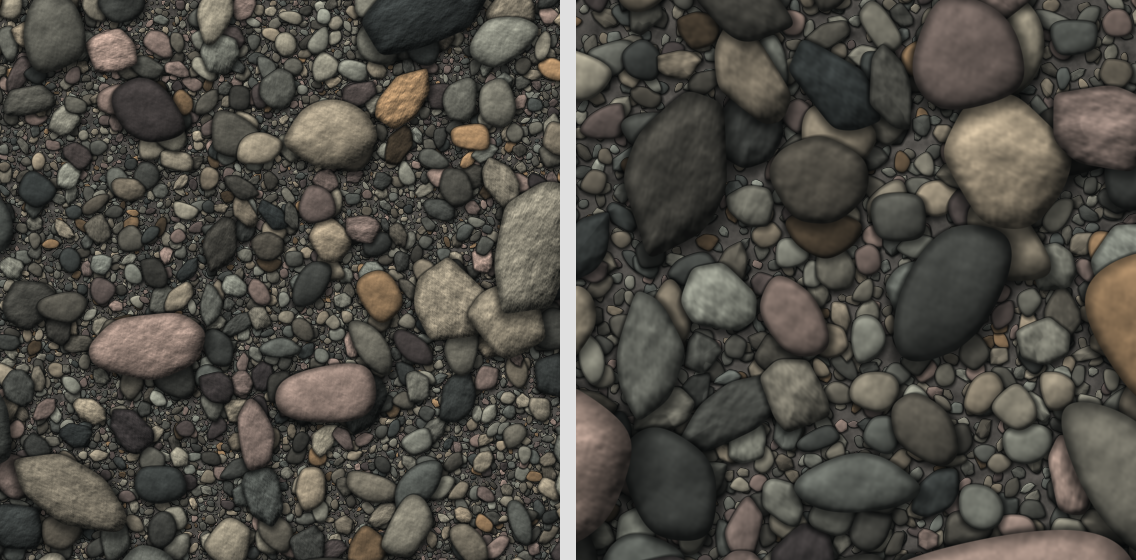
Left: the whole. Right: its middle third, enlarged.
Give the GLSL for this texture, as a WebGL 2 fragment shader.

```glsl
#version 300 es
precision highp float;
// Riverbed gravel: rounded and angular stones, layered from grit up to cobbles.

uniform vec2 u_resolution;
out vec4 fragColor;

const int LAYERS = 6;
const float CELLS[LAYERS] = float[](105.0, 62.0, 36.0, 20.0, 11.5, 5.8); // cells per canvas
const float PRESENCE[LAYERS] = float[](0.90, 0.75, 0.72, 0.70, 0.62, 0.40);
const vec2 RADIUS = vec2(0.29, 0.53);          // smallest and largest, in cells
const vec3 LIGHT = vec3(-0.30, 0.60, 0.74);
const float AMBIENT = 0.32;
const float DIFFUSE = 0.80;
const float SHADOW = 0.62;
const float GRAIN_FREQ = 52.0;
const float BUMP = 0.85;
const float FACET_TILT = 0.55;
const vec3 HAZE = vec3(0.020, 0.025, 0.026);
const vec3 GROUND = vec3(0.27, 0.255, 0.24);
const vec3 DARK_STONE = vec3(0.195, 0.20, 0.20);
const vec3 PALE_STONE = vec3(0.63, 0.605, 0.555);
const vec3 SLATE = vec3(0.95, 1.00, 0.99);
const vec3 SAND = vec3(1.06, 0.99, 0.90);
const vec3 MAUVE = vec3(1.05, 0.93, 0.92);
const vec3 RUST = vec3(1.14, 0.94, 0.74);
const int SIDES = 7;
const float TAU = 6.28319;

vec4 hash4(vec2 p) {
  vec4 h = fract(p.xyxy * vec4(0.1031, 0.1030, 0.0973, 0.1099));
  h += dot(h, h.wzxy + 33.33);
  return fract((h.xxyz + h.yzzw) * h.zywx);
}

float valueNoise(vec2 p) {
  vec2 i = floor(p), f = fract(p);
  f = f * f * (3.0 - 2.0 * f);
  float low = mix(hash4(i).x, hash4(i + vec2(1, 0)).x, f.x);
  float high = mix(hash4(i + vec2(0, 1)).x, hash4(i + vec2(1, 1)).x, f.x);
  return mix(low, high, f.y);
}

float grain(vec2 p) {
  float sum = 0.0, amp = 0.5;
  for (int i = 0; i < 4; i++) {
    sum += amp * valueNoise(p);
    p = mat2(1.6, 1.2, -1.2, 1.6) * p + 7.3;
    amp *= 0.55;
  }
  return sum;
}

// Cellular noise: a random tilt per cell, blended narrowly at the ridges.
vec2 facetTilt(vec2 p) {
  vec2 home = floor(p), tilt = vec2(0);
  float total = 1e-9;
  for (int n = 0; n < 9; n++) {
    vec2 cell = home + vec2(n % 3, n / 3) - 1.0;
    vec4 h = hash4(cell + 71.0);
    vec2 d = cell + h.xy - p;
    float w = exp(-16.0 * dot(d, d));
    tilt += w * (h.zw - 0.5);
    total += w;
  }
  return tilt / total;
}

// Soft convex polygon: gradient in xy, level in z (1 on the outline).
vec3 outline(vec2 q, float seed, float hardness) {
  float total = 1e-20;
  vec2 slope = vec2(0);
  for (int k = 0; k < SIDES; k++) {
    float a = fract(seed * 7.31 * float(k + 1));
    float b = fract(seed * 13.7 * float(k + 2));
    float angle = TAU * (float(k) + 0.7 * a) / float(SIDES);
    vec2 dir = vec2(cos(angle), sin(angle)) / (0.80 + 0.32 * b);
    float d = max(dot(q, dir), 0.001);
    float w = pow(d, hardness - 1.0);
    total += w * d;
    slope += w * dir;
  }
  float level = pow(total, 1.0 / hardness);
  return vec3(slope / pow(total, 1.0 - 1.0 / hardness), level);
}

vec3 stoneColour(vec4 h) {
  vec3 tint = mix(SLATE, SAND, h.y);
  tint = mix(tint, MAUVE, step(0.83, h.z));
  tint = mix(tint, RUST, step(0.965, h.z));
  return mix(DARK_STONE, PALE_STONE, pow(h.x, 1.25)) * tint;
}

// Paints one stone and its contact shadow over what lies below.
vec3 paintStone(vec3 below, vec2 offset, float size, vec4 shape, vec4 look, float pixel) {
  float angle = TAU * shape.x;
  float radius = size * mix(RADIUS.x, RADIUS.y, shape.y);
  vec2 stretch = vec2(mix(1.0, 1.36, shape.z), mix(1.0, 0.72, shape.z));
  mat2 turn = mat2(cos(angle), -sin(angle), sin(angle), cos(angle));
  vec2 q = turn * offset / (radius * stretch);
  if (dot(q, q) > 4.5) return below;

  float angular = look.w * look.w;
  vec3 rim = outline(q, shape.w + 0.07, mix(4.5, 18.0, angular));
  vec2 slope = (rim.xy / stretch) * turn;
  float steep = max(length(slope), 0.2);
  vec2 outward = slope / steep;
  float dist = (rim.z - 1.0) * radius / steep;

  float reach = radius * (0.22 - 0.24 * dot(outward, LIGHT.xy));
  vec3 colour = below * (1.0 - SHADOW * (1.0 - smoothstep(-0.1 * reach, reach, dist)));
  float cover = 1.0 - smoothstep(-pixel, pixel, dist);
  if (cover <= 0.0) return colour;

  // Dome shading with broken facets and a weathered surface.
  vec2 g = turn * offset * GRAIN_FREQ * vec2(1.0, 1.0 + 0.6 * angular) + 90.0 * look.xy;
  float rough = grain(g);
  float bump = rough - grain(g + turn * LIGHT.xy * 0.3);
  float bulge = 0.92 * pow(min(rim.z, 1.0), mix(1.5, 3.0, look.z));
  vec3 normal = vec3(outward * bulge, sqrt(1.0 - bulge * bulge));
  normal.xy += FACET_TILT * angular * facetTilt(q * 1.4 + 0.3 * rough + 50.0 * shape.xy);
  float lit = AMBIENT + DIFFUSE * max(dot(normalize(normal), LIGHT), 0.0);
  lit += BUMP * bump * (0.5 + angular);
  lit *= 0.80 + 0.42 * rough;
  lit *= 1.0 - 0.36 * smoothstep(0.80, 1.0, rim.z);
  return mix(colour, stoneColour(look) * max(lit, 0.15), cover);
}

void main() {
  vec2 p = gl_FragCoord.xy / u_resolution.y;
  float pixel = 0.9 / u_resolution.y;
  vec3 colour = GROUND * (0.6 + 0.8 * grain(p * 130.0));

  for (int layer = 0; layer < LAYERS; layer++) {
    float size = 1.0 / CELLS[layer];
    float variety = min(0.55 + 0.15 * float(layer), 1.0);
    vec2 home = floor(p / size);
    for (int n = 0; n < 9; n++) {
      vec2 cell = home + vec2(n % 3, n / 3) - 1.0;
      vec2 key = cell + 37.0 * float(layer) + 11.0;
      vec4 place = hash4(key);
      if (place.z > PRESENCE[layer]) continue;
      vec2 centre = (cell + 0.2 + 0.6 * place.xy) * size;
      vec4 look = hash4(key + 433.0);
      look.x = mix(0.45, look.x, variety);
      colour = paintStone(colour, p - centre, size, hash4(key + 211.0), look, pixel);
    }
  }
  fragColor = vec4(clamp(colour + HAZE, 0.0, 1.0), 1.0);
}
```
